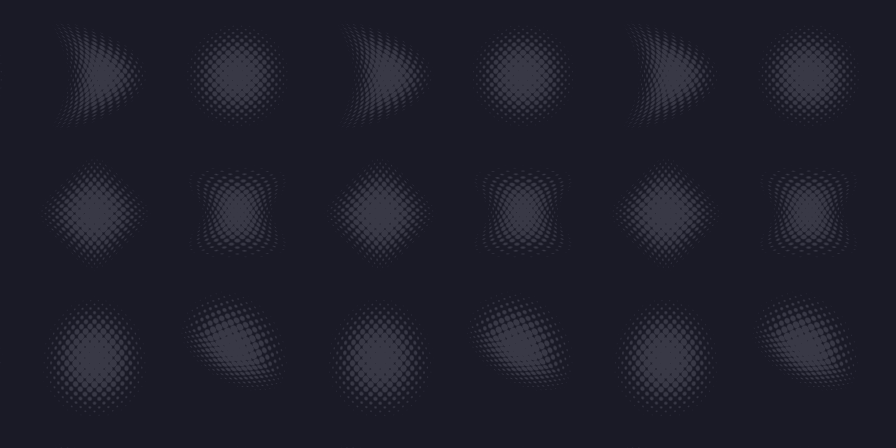
Write a Shadertoy shader that draws this pattern.

```glsl
// Six warped halftone dot clusters, repeated in pale slate on a dark field.

// Bends a cluster's unit disc into one of six outlines.
vec2 warpCluster(vec2 p, int kind) {
    vec2 q = p;
    if (kind == 0) {                        // swept crescent
        q.x = p.x - 0.12 + 0.75 * p.y * p.y;
        q.x *= q.x < 0.0 ? 1.6 : 1.15;
    } else if (kind == 1) {                 // round
        q = p * 1.03;
    } else if (kind == 2) {                 // diamond
        p.y -= 0.06;
        q = p * (1.0 + 0.7 * p.yx * p.yx) * vec2(0.97, 0.95);
    } else if (kind == 3) {                 // hourglass
        p.y -= 0.08;
        q = vec2(p.x * 1.5 / (1.0 + 2.8 * p.y * p.y), p.y * 1.15);
    } else if (kind == 4) {                 // tall oval
        q = p * vec2(1.02 + 0.08 * p.y, 0.89);
    } else {                                // slanted fan
        float across = p.y - 0.1 + 0.5 * p.x;
        q = vec2(p.x * 0.9 - 0.25 * p.y + 0.1,
                 across * (across < 0.0 ? 1.5 : 0.88));
    }
    // Spherical bulge: wide dots in the middle, tight ones at the rim
    return q * (0.85 + 0.15 * dot(q, q));
}

// Coverage of staggered dots that shrink with distance from the centre.
float halftone(vec2 q) {
    vec2 grid = mat2(1.0, 1.0, -1.0, 1.0) * q * 6.4;
    float softness = 0.8 * length(fwidth(grid));
    float radius = 0.82 * (1.0 - length(q));
    float inside = radius - length(fract(grid) - 0.5);
    return clamp(0.5 + inside / softness, 0.0, 1.0) * smoothstep(1.06, 0.9, length(q));
}

void mainImage(out vec4 fragColor, in vec2 fragCoord) {
    vec2 uv = fragCoord / iResolution.y;

    // Cells are counted rightwards and downwards from the top left cluster
    vec2 pitch = vec2(0.3188, 0.315);
    vec2 place = vec2(uv.x - 0.211, 0.831 - uv.y) / pitch;
    vec2 cell = floor(place + 0.5);
    vec2 local = (place - cell) * pitch * vec2(1.0, -1.0) / 0.12;

    int kind = int(mod(cell.x, 2.0) + 2.0 * mod(cell.y, 3.0));
    float ink = halftone(warpCluster(local, kind));

    vec3 color = mix(vec3(0.10, 0.10, 0.15), vec3(0.225, 0.225, 0.275), ink);
    fragColor = vec4(color, 1.0);
}
```
